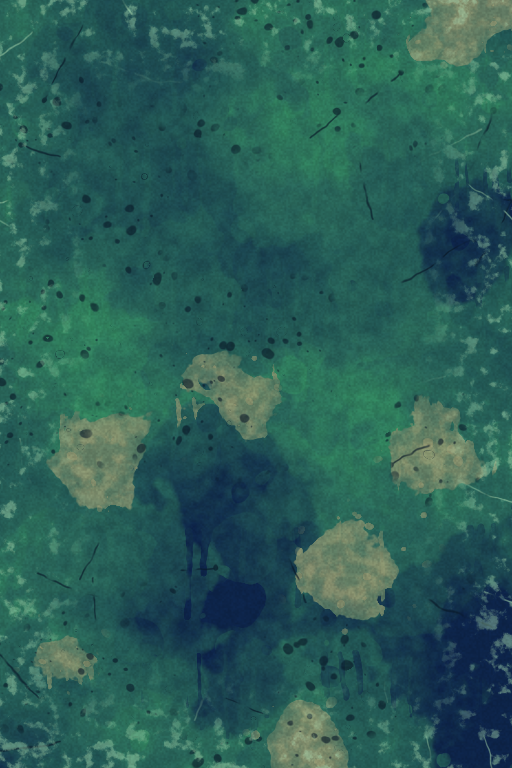
Reproduce this texture procedurally as a WebGL 1 fragment shader.

```glsl
precision highp float;
uniform vec2 u_resolution;

const vec3 NAVY = vec3(0.05, 0.14, 0.285);
const vec3 DEEP = vec3(0.10, 0.26, 0.31);
const vec3 TEAL = vec3(0.13, 0.34, 0.33);
const vec3 SEA = vec3(0.16, 0.40, 0.35);
const vec3 GREEN = vec3(0.185, 0.49, 0.36);
const vec3 SAGE = vec3(0.34, 0.48, 0.39);
const vec3 SAND = vec3(0.58, 0.58, 0.43);
const vec3 PALE = vec3(0.58, 0.76, 0.62);
const vec3 INK = vec3(0.03, 0.09, 0.15);

float hash(vec2 p) {
  vec3 q = fract(p.xyx * 0.1031);
  q += dot(q, q.yzx + 33.33);
  return fract((q.x + q.y) * q.z);
}

vec2 hash2(vec2 p) { return vec2(hash(p), hash(p + 71.7)); }

float noise(vec2 p) {
  vec2 i = floor(p), f = fract(p);
  f = f * f * (3.0 - 2.0 * f);
  return mix(mix(hash(i), hash(i + vec2(1, 0)), f.x),
             mix(hash(i + vec2(0, 1)), hash(i + vec2(1, 1)), f.x), f.y);
}

float fbm(vec2 p) {
  float sum = 0.0, amp = 0.516;
  for (int i = 0; i < 5; i++) {
    sum += amp * noise(p);
    p = mat2(1.6, 1.2, -1.2, 1.6) * p + 17.3;
    amp *= 0.5;
  }
  return sum;
}

float glow(vec2 p, vec2 centre, float radius) {
  vec2 d = (p - centre) / radius;
  return exp(-dot(d, d));
}

// Scattered discs: x is coverage, y is the tone of the topmost disc
vec2 discs(vec2 p, float scale, float seed, float density, float soft) {
  vec2 q = p * scale, cell = floor(q), result = vec2(0.0, 0.5);
  for (int j = -1; j <= 1; j++) for (int i = -1; i <= 1; i++) {
    vec2 id = cell + vec2(i, j), key = id + seed;
    float size = hash(key + 7.0);
    float d = length(q - id - hash2(key)) - mix(0.07, 0.5, size * size);
    float cover = 1.0 - smoothstep(-soft * scale, soft * scale, d);
    cover *= step(hash(key + 31.0), density);
    result = mix(result, vec2(1.0, hash(key + 53.0)), cover);
  }
  return result;
}

// Vertical runs of paint with round ends
float drips(vec2 p, float columns, float rows, float seed) {
  vec2 q = p * vec2(columns, rows), id = floor(q) + seed, f = fract(q);
  float y = f.y - clamp(f.y, mix(0.1, 0.7, hash(id)), 0.88);
  float d = length(vec2(f.x - mix(0.35, 0.65, hash(id + 9.0)), y * columns / rows));
  float width = mix(0.08, 0.28, hash(id + 23.0));
  return (1.0 - smoothstep(width - 0.08, width + 0.04, d)) * step(hash(id + 41.0), 0.5);
}

// Thin random strokes, each with a knot at one end
float scratches(vec2 p, float scale, float seed, float density, float width, float knot) {
  vec2 q = p * scale, cell = floor(q);
  float cover = 0.0;
  for (int j = -1; j <= 1; j++) for (int i = -1; i <= 1; i++) {
    vec2 id = cell + vec2(i, j), key = id + seed;
    vec2 w = q - id - hash2(key);
    float angle = 6.2832 * hash(key + 13.0), reach = mix(0.15, 0.7, hash(key + 29.0));
    vec2 dir = vec2(cos(angle), sin(angle));
    float d = length(w - dir * clamp(dot(w, dir), -reach, reach));
    d = min(d, max(length(w - dir * reach) - knot, 0.0));
    cover = max(cover, (1.0 - smoothstep(0.0, width * scale, d)) * step(hash(key + 47.0), density));
  }
  return cover;
}

vec3 ramp(float t) {
  vec3 c = mix(NAVY, DEEP, clamp(t * 4.0, 0.0, 1.0));
  c = mix(c, TEAL, clamp(t * 4.0 - 1.0, 0.0, 1.0));
  c = mix(c, SEA, clamp(t * 4.0 - 2.0, 0.0, 1.0));
  return mix(c, GREEN, clamp(t * 4.0 - 3.0, 0.0, 1.2));
}

void main() {
  vec2 p = gl_FragCoord.xy / u_resolution.y;
  float aspect = u_resolution.x / u_resolution.y, px = 1.0 / u_resolution.y;
  vec2 warp = p + 0.03 * (vec2(fbm(p * 11.0), fbm(p * 11.0 + 40.0)) - 0.5);
  vec2 big = discs(warp, 9.0, 3.0, 0.55, px);
  vec2 small = discs(warp, 22.0, 90.0, 0.45, px);
  float bubbles = big.x * (big.y - 0.5) + 0.7 * small.x * (small.y - 0.5);
  float runs = drips(warp, 55.0, 6.0, 5.0);
  float fine = fbm(p * 70.0);

  // Broad light and dark areas
  float dark = glow(p, vec2(0.66, 0.13), 0.21) + glow(p, vec2(0.59, 0.67), 0.13)
             + 0.8 * glow(p, vec2(0.30, 0.37), 0.12) + 0.6 * glow(p, vec2(0.30, 0.10), 0.13);
  float lush = glow(p, vec2(0.40, 0.85), 0.19) + glow(p, vec2(0.53, 0.52), 0.12)
             + 0.7 * glow(p, vec2(0.13, 0.57), 0.14);
  float tone = 0.56 + 1.0 * (fbm(warp * 4.5) - 0.5) + 0.35 * (fbm(p * 24.0) - 0.5);
  tone += 0.22 * lush - 0.14 * dark + 0.28 * bubbles + 0.05 * runs;
  tone += 0.12 * (smoothstep(0.49, 0.52, fbm(warp * 8.0 + 60.0)) - 0.5);

  // Navy stains with ragged, bubbly edges
  float stain = dark + 1.3 * (fbm(warp * 8.0 + 20.0) - 0.5) - 0.4 * bubbles + 0.12 * runs;
  tone -= 0.34 * smoothstep(0.52, 0.62, stain) + 0.14 * smoothstep(0.85, 1.0, stain);
  vec3 color = ramp(tone + 0.22 * (fine - 0.5));

  // Bare sandy patches
  float bare = glow(p, vec2(0.137, 0.40), 0.075) + glow(p, vec2(0.29, 0.50), 0.075)
             + glow(p, vec2(0.57, 0.39), 0.075) + glow(p, vec2(0.46, 0.25), 0.085)
             + glow(p, vec2(0.39, 0.03), 0.07) + glow(p, vec2(0.60, 1.0), 0.09)
             + 0.7 * glow(p, vec2(0.08, 0.15), 0.07);
  float patchy = bare + 1.2 * (fbm(warp * 15.0 + 8.0) - 0.5) + 0.45 * bubbles + 0.2 * runs * bare;
  float sandMask = smoothstep(0.57, 0.61, patchy);
  vec3 sand = mix(SAGE, SAND, smoothstep(0.3, 0.7, fine) * 0.6 + 0.4 * smoothstep(0.6, 1.0, patchy));
  color = mix(color, sand, 0.85 * sandMask);

  // Splatter, dark near stains and pale near bare patches
  vec2 specks = discs(warp, 75.0, 150.0, 0.35, px);
  float cluster = smoothstep(0.5, 0.62, fbm(p * 7.0 + 33.0));
  color = mix(color, INK, 0.6 * specks.x * cluster * step(0.45, specks.y));
  color = mix(color, SAND, 0.6 * specks.x * step(specks.y, 0.3) * smoothstep(0.2, 0.6, bare));

  // Worn borders, scratches and grain
  float border = min(min(p.x, aspect - p.x), min(p.y, 1.0 - p.y));
  float worn = 1.0 - smoothstep(0.0, 0.14, border);
  float broken = smoothstep(0.3, 0.6, noise(p * 60.0));
  float inkLines = scratches(warp, 9.0, 210.0, 0.3, 0.0022, 0.025);
  float paleLines = scratches(warp, 10.0, 260.0, 0.5, 0.002, 0.0);
  color = mix(color, INK, 0.65 * inkLines * broken);
  color = mix(color, PALE, 0.6 * paleLines * broken * worn);
  color = mix(color, PALE, 0.5 * worn * smoothstep(0.58, 0.75, fine));
  color *= 1.0 + 0.14 * (noise(p * 420.0) - 0.5) + 0.12 * (fine - 0.5);
  gl_FragColor = vec4(color, 1.0);
}
```
